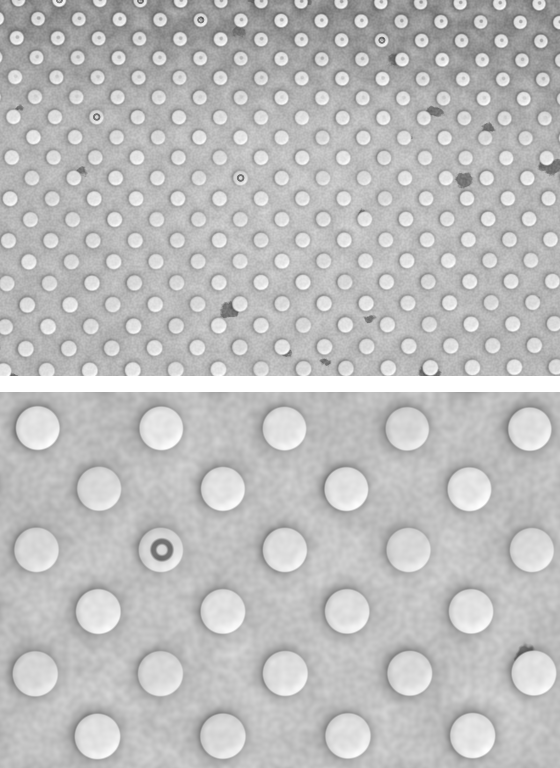
Top: the whole. Bottom: its middle third, enlarged.
Write a Shadertoy shader that draws this texture.

```glsl
// Worn grey floor plate with staggered rows of raised round studs.
// The stud lattice is found by inverting a mild perspective; gradient noise
// adds grime and grain, and hashes vary the studs and scatter dark stains.

// Lengths are in canvas widths, y runs down from the top edge.
const float CENTRE_X = 0.466;      // column that stays vertical
const float FIRST_ROW = 0.0026;
const float ROW_PITCH = 0.03357;   // at the top
const float ROW_GROWTH = 0.000161; // perspective, per row squared
const float COL_PITCH = 0.0716;    // at the top
const float COL_GROWTH = 0.000246; // perspective, per row
const float COL_BEND = 0.0014;     // columns close up to the right
const float STUD_RADIUS = 0.0122;
const float RADIUS_GROWTH = 0.00011;
const float WORN_SHARE = 0.025;    // studs with a ring-shaped scar
const float STAIN_CELL = 0.115;
const float STAIN_SHARE = 0.36;
const vec2 SHADE_DIR = vec2(-0.89, -0.45);
const float PLATE_GREY = 0.715;
const float STUD_GREY = 0.865;
const float STAIN_GREY = 0.43;

float hash(vec2 p) {
    vec3 q = fract(p.xyx * 0.1031);
    q += dot(q, q.yzx + 33.33);
    return fract((q.x + q.y) * q.z);
}

vec2 gradient(vec2 cell) {
    float angle = 6.2832 * hash(cell + 71.0);
    return vec2(cos(angle), sin(angle));
}

float noise(vec2 p) {
    vec2 i = floor(p), f = fract(p);
    vec2 w = f * f * f * (f * (f * 6.0 - 15.0) + 10.0);
    vec2 e = vec2(1.0, 0.0);
    float a = dot(gradient(i), f);
    float b = dot(gradient(i + e), f - e);
    float c = dot(gradient(i + e.yx), f - e.yx);
    float d = dot(gradient(i + e.xx), f - e.xx);
    return mix(mix(a, b, w.x), mix(c, d, w.x), w.y);
}

float fbm(vec2 p) {
    float sum = 0.0, amplitude = 0.6;
    for (int i = 0; i < 4; i++) {
        sum += amplitude * noise(p);
        p = mat2(1.6, 1.2, -1.2, 1.6) * p + 9.7;
        amplitude *= 0.55;
    }
    return sum;
}

// Coverage of ragged dark stains, one possible per cell.
float stains(vec2 p, float pixel) {
    vec2 warped = p + 0.012 * vec2(fbm(p * 45.0), fbm(p * 45.0 + 31.0));
    vec2 base = floor(p / STAIN_CELL);
    float cover = 0.0;
    for (int j = -1; j <= 1; j++)
    for (int i = -1; i <= 1; i++) {
        vec2 cell = base + vec2(i, j) + 20.0;
        if (hash(cell) > STAIN_SHARE) continue;
        vec2 at = (cell - 20.0 + vec2(hash(cell + 3.1), hash(cell + 7.7))) * STAIN_CELL;
        float size = hash(cell + 12.3);
        float radius = mix(0.005, 0.018, size * size);
        float edge = length((warped - at) * vec2(0.85, 1.15)) - radius;
        cover = max(cover, 1.0 - smoothstep(-pixel, pixel + 0.0015, edge));
    }
    return cover;
}

// Nearest stud: xy = offset in stud radii, zw = lattice position.
vec4 nearestStud(vec2 p, out float radius) {
    p.y -= (p.x - CENTRE_X) * (0.008 - 0.024 * p.y);
    float root = sqrt(max(ROW_PITCH * ROW_PITCH + 4.0 * ROW_GROWTH * (p.y - FIRST_ROW), 0.0));
    float row = (root - ROW_PITCH) / (2.0 * ROW_GROWTH);
    radius = STUD_RADIUS + RADIUS_GROWTH * row;
    vec4 best = vec4(1e3);
    for (int j = -1; j <= 1; j++) {
        float k = round(row) + float(j);
        float pitch = COL_PITCH + COL_GROWTH * k;
        float u = (p.x - CENTRE_X) / pitch;
        u += COL_BEND * u * u;
        float stagger = 0.5 * mod(k, 2.0);
        float n = round(u - stagger) + stagger;
        vec2 offset = vec2((u - n) * pitch, (row - k) * root) / radius;
        if (dot(offset, offset) < dot(best.xy, best.xy)) best = vec4(offset, n, k);
    }
    return best;
}

void mainImage(out vec4 fragColor, in vec2 fragCoord) {
    float pixel = 1.0 / iResolution.x;
    vec2 p = vec2(fragCoord.x, iResolution.y - fragCoord.y) * pixel;

    // Plate: soft central glow, dark upper edge, blotches and grain
    float topShade = 1.0 - smoothstep(-0.03, 0.27, p.y + 0.05 * (0.5 - p.x));
    float glow = exp(-9.0 * dot(p - vec2(0.55, 0.39), p - vec2(0.55, 0.39)));
    float blotch = fbm(p * 26.0);
    float grain = noise(p * 230.0) + 0.6 * noise(p * 120.0 + 5.0);
    float plate = PLATE_GREY + 0.055 * glow - 0.16 * topShade;
    plate += (0.09 + 0.14 * topShade) * blotch + 0.06 * grain;
    plate = mix(plate, STAIN_GREY + 0.08 * grain, 0.9 * stains(p, pixel));

    // Contact shadow, heavier on one side and varied per stud
    float radius;
    vec4 stud = nearestStud(p, radius);
    vec2 q = stud.xy;
    float r = length(q);
    float chance = hash(stud.zw * 2.0 + 40.0);
    float side = 0.5 + 0.5 * dot(q, SHADE_DIR) / max(r, 0.01);
    float dirt = 0.13 + 0.25 * side + 0.12 * topShade + 0.1 * (chance - 0.5);
    plate *= 1.0 - dirt * exp(-4.2 * max(r - 1.0, 0.0)) * (1.0 + 0.6 * blotch);

    // Stud face: bright lower lip, small dent near the top, rare ring scar
    float face = STUD_GREY + 0.06 * (hash(stud.zw * 2.0 + 90.0) - 0.5) + 0.035 * grain;
    face += 0.11 * smoothstep(0.35, 0.9, r) * max(-dot(q, SHADE_DIR.yx), 0.0);
    face -= 0.08 * smoothstep(0.7, 1.0, r) * side;
    face -= 0.26 * topShade * (1.0 - smoothstep(0.1, 0.4, length(q - vec2(0.1, -0.1))));
    float scar = 1.0 - smoothstep(0.06, 0.2, abs(length(q - vec2(0.05, 0.0)) - 0.38));
    face -= 0.4 * scar * step(chance, WORN_SHARE);

    float soft = 1.2 * pixel / radius;
    float grey = mix(face, plate, smoothstep(1.0 - soft, 1.0 + soft, r));
    fragColor = vec4(vec3(clamp(grey, 0.0, 1.0)), 1.0);
}
```
